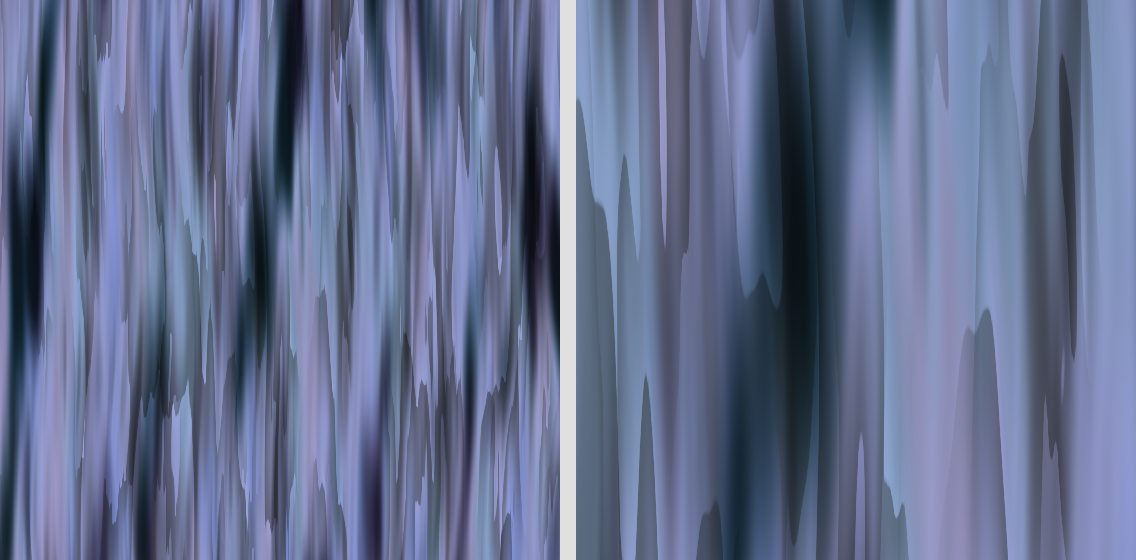
Left, the full canvas; right, a detail of the centre.
Write a WebGL 2 fragment shader that draws this texture.

```glsl
#version 300 es
precision highp float;
// Weathered vertical streaks in lavender, teal and near black.
// Stretched gradient noise makes soft dark hollows and tinted fibres;
// a sawtooth of the same noise makes folds with one crisp edge.
uniform vec2 u_resolution;
out vec4 fragColor;

const vec3 LAVENDER = vec3(0.550, 0.580, 0.775);
const vec3 MAUVE = vec3(0.595, 0.565, 0.735);
const vec3 MIST = vec3(0.495, 0.600, 0.735);
const vec3 BLUE = vec3(0.500, 0.560, 0.810);
const vec3 FOLD_SHADE = vec3(0.62, 0.62, 0.58);
const vec3 TEAL_FALLOFF = vec3(1.34, 0.96, 0.97);
const vec3 NAVY_FALLOFF = vec3(1.06, 1.14, 0.94);

float hash(vec2 p) {
    return fract(sin(dot(p, vec2(127.1, 311.7))) * 43758.5453);
}

vec2 gradient(vec2 cell) {
    float angle = 6.28318 * hash(cell);
    return vec2(cos(angle), sin(angle));
}

// Gradient noise, roughly -0.7 to 0.7
float noise(vec2 p) {
    vec2 i = floor(p);
    vec2 f = p - i;
    vec2 u = f * f * f * (f * (f * 6.0 - 15.0) + 10.0);
    vec2 e = vec2(1.0, 0.0);
    float a = dot(gradient(i), f);
    float b = dot(gradient(i + e.xy), f - e.xy);
    float c = dot(gradient(i + e.yx), f - e.yx);
    float d = dot(gradient(i + e.xx), f - e.xx);
    return mix(mix(a, b, u.x), mix(c, d, u.x), u.y);
}

// Noise with separate frequencies across and along the streaks
float streak(vec2 p, vec2 frequency, float seed) {
    return noise(p * frequency + seed * vec2(17.3, 9.7));
}

float layeredStreak(vec2 p, vec2 frequency, float seed) {
    float sum = 0.0;
    float weight = 1.0;
    for (int i = 0; i < 3; i++) {
        sum += weight * streak(p, frequency, seed + float(i));
        frequency *= vec2(2.2, 1.6);
        weight *= 0.42;
    }
    return sum;
}

// Sawtooth whose drop is smoothed over about a pixel
float saw(float height) {
    float width = clamp(1.4 * fwidth(height), 0.02, 0.5);
    float f = fract(height);
    return f * (1.0 - smoothstep(1.0 - width, 1.0, f));
}

// Shade that is deepest just past a crisp edge, fading to a pale rim
float foldShade(vec2 p, vec2 frequency, float bands, float seed) {
    float height = bands * layeredStreak(p, frequency, seed);
    float mask = smoothstep(-0.2, 0.3, streak(p, frequency * 0.7, seed + 5.0));
    float ramp = saw(height);
    float rim = 0.18 * smoothstep(0.75, 1.0, ramp);
    return mask * (1.0 - smoothstep(0.0, 0.75, ramp) - rim);
}

vec3 fibreColor(vec2 p) {
    float warm = smoothstep(0.0, 0.45, layeredStreak(p, vec2(22.0, 1.3), 21.0));
    float cool = smoothstep(0.0, 0.45, layeredStreak(p, vec2(19.0, 1.5), 31.0));
    float blue = smoothstep(0.0, 0.45, layeredStreak(p, vec2(25.0, 1.7), 41.0));
    vec3 color = mix(LAVENDER, BLUE, blue);
    color = mix(color, MIST, 0.8 * cool);
    return mix(color, MAUVE, 0.75 * warm);
}

void main() {
    vec2 p = gl_FragCoord.xy / u_resolution;
    p.x += 0.012 * streak(p, vec2(5.0, 2.2), 51.0);

    // Tinted fibres with soft grooves and fine grain
    vec3 color = fibreColor(p);
    float groove = smoothstep(0.05, 0.55, layeredStreak(p, vec2(30.0, 1.7), 56.0));
    color *= 1.0 - 0.42 * groove;
    color *= 1.0 + 0.13 * streak(p, vec2(85.0, 4.0), 61.0);

    // Crisp folds at two sizes
    float broad = foldShade(p, vec2(18.0, 1.2), 2.0, 71.0);
    float narrow = foldShade(p, vec2(34.0, 2.1), 1.7, 81.0);
    color *= mix(vec3(1.0), FOLD_SHADE, 0.85 * broad);
    color *= mix(vec3(1.0), FOLD_SHADE, 0.75 * narrow);

    // Soft dark hollows, leaning to teal or navy
    float hollow = smoothstep(0.03, 0.50, layeredStreak(p, vec2(12.0, 1.4), 91.0));
    float lean = smoothstep(-0.2, 0.2, streak(p, vec2(12.0, 1.3), 101.0));
    vec3 falloff = mix(TEAL_FALLOFF, NAVY_FALLOFF, lean);
    color *= pow(vec3(1.0 - 0.84 * hollow), falloff);

    fragColor = vec4(color, 1.0);
}
```
